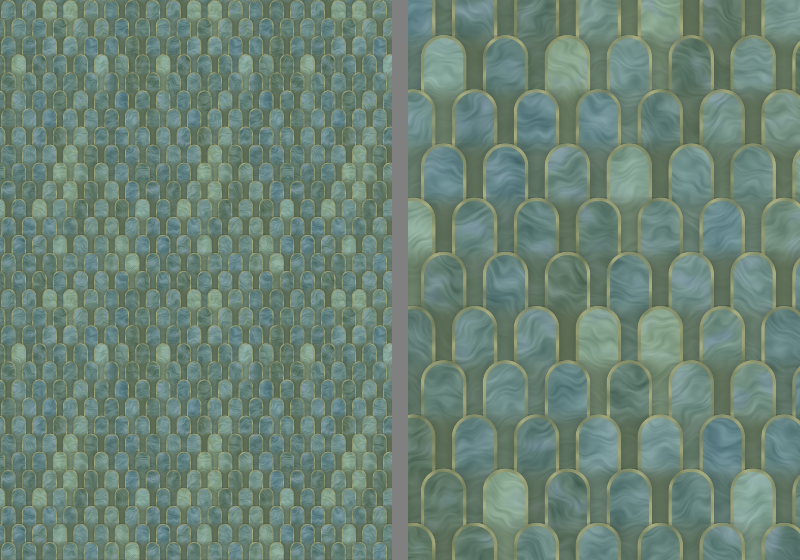
Left: the whole. Right: its middle third, enlarged.
Write a WebGL 1 fragment shader that draws this pattern.

```glsl
precision highp float;
uniform vec2 u_resolution;

float hash(vec2 p) {
  return fract(sin(dot(p, vec2(127.1, 311.7))) * 43758.5);
}

vec2 gradient(vec2 cell) {
  float a = 6.2832 * hash(cell);
  return vec2(cos(a), sin(a));
}

float gradientNoise(vec2 p) {
  vec2 i = floor(p), f = fract(p);
  vec2 u = f * f * f * (f * (f * 6.0 - 15.0) + 10.0);
  vec2 e = vec2(0.0, 1.0);
  float low = mix(dot(gradient(i), f),
                  dot(gradient(i + e.yx), f - e.yx), u.x);
  float high = mix(dot(gradient(i + e.xy), f - e.xy),
                   dot(gradient(i + e.yy), f - e.yy), u.x);
  return mix(low, high, u.y);
}

// Arch with its crown at the origin and straight sides running down (+y)
float archDistance(vec2 q, float radius) {
  return length(vec2(q.x, min(q.y - radius, 0.0))) - radius;
}

// Base tint of one tile
vec3 tileTint(vec2 id) {
  float pick = hash(id + 3.7);
  vec3 tint = mix(vec3(0.37, 0.47, 0.41), vec3(0.38, 0.51, 0.51),
                  smoothstep(0.08, 0.4, pick));
  tint = mix(tint, vec3(0.45, 0.57, 0.54), smoothstep(0.45, 0.75, pick));
  tint = mix(tint, vec3(0.53, 0.65, 0.58), smoothstep(0.82, 0.97, pick));
  return tint + (hash(id + 8.3) - 0.5) * vec3(-0.01, 0.01, 0.07);
}

// Mother-of-pearl: warped streaks, cloudy sheen and a darker stem
vec3 pearl(vec2 q, vec2 id) {
  vec2 seed = id * 17.0 + 5.0;
  float angle = (hash(id + 1.9) - 0.5) * 1.5;
  float c = cos(angle), s = sin(angle);
  vec2 r = mat2(c, s, -s, c) * q;
  float cloud = gradientNoise(q * vec2(2.2, 3.0) + seed);
  float warp = gradientNoise(r * 3.0 + seed + 40.0);
  float streak = gradientNoise(vec2(r.x * 1.8, r.y * 9.0 + warp * 2.5) + seed);
  float grain = gradientNoise(vec2(r.x * 5.0, r.y * 20.0 + warp * 4.0) + seed);
  vec3 color = tileTint(id);
  color = mix(color, vec3(0.43, 0.53, 0.58),
              smoothstep(0.0, 0.45, cloud) * hash(id + 6.1) * 0.8);
  color += 0.10 * cloud + 0.10 * streak + 0.05 * grain;
  float stem = smoothstep(0.72, 1.15, q.y) * (0.4 + 0.5 * hash(id + 2.3));
  return mix(color, vec3(0.37, 0.43, 0.33), stem);
}

void main() {
  vec2 uv = gl_FragCoord.xy / u_resolution;
  float pixel = 19.0 / u_resolution.x;
  float x = uv.x * 19.0;
  float rows = (1.0 - uv.y) * 31.0 + 0.03;
  vec3 color = vec3(0.39, 0.46, 0.38);

  // Overlapping rows, upper ones first
  for (int i = 2; i >= 0; i--) {
    float row = floor(rows) - float(i);
    float shift = 0.41 + 0.5 * mod(row, 2.0);
    float column = floor(x - shift + 0.5);
    vec2 q = vec2(x - shift - column, (rows - row) * 0.877);
    vec2 id = mod(vec2(column, row), vec2(7.0, 16.0));

    float d = archDistance(q, 0.375);
    float cover = 1.0 - smoothstep(-pixel, 0.0, d);
    vec3 tile = pearl(q, id);

    // Worn gold rim with a faint glow on the pearl
    float wear = gradientNoise(q * 4.0 + id * 9.0);
    vec3 gold = vec3(0.57, 0.59, 0.42) + 0.18 * wear;
    float offset = abs(d + 0.03);
    float rim = 1.0 - smoothstep(0.022, 0.022 + pixel, offset);
    tile = mix(tile, gold, 0.22 * exp(-offset * 18.0));
    tile = mix(tile, gold, rim * clamp(0.8 + 0.5 * wear, 0.0, 1.0));

    // Soft shade cast on the tiles behind
    color *= 1.0 - 0.10 * exp(-max(d, 0.0) * 14.0);
    color = mix(color, tile, cover);
  }
  gl_FragColor = vec4(clamp(color, 0.0, 1.0), 1.0);
}
```
